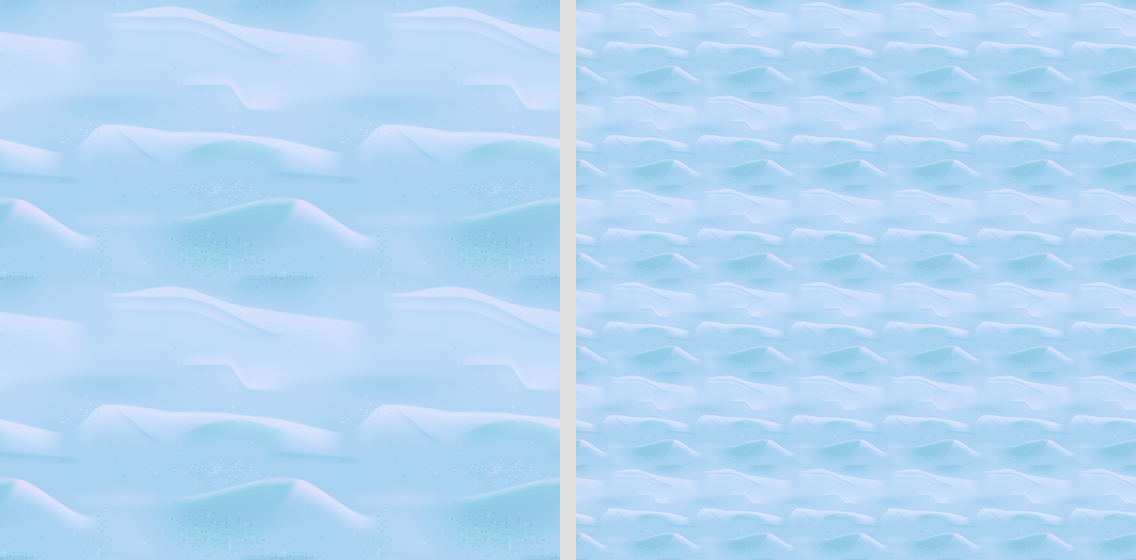
Left: one tile. Right: repeated 3 by 3.
This texture is drawn by a WebGL 1 fragment shader. Its source:

```glsl
precision highp float;
// Soft painted snow drifts in pale blue, two repeats across and two down.
// Each tile sums a tone from washes, one-sided slopes under crest curves and
// wrapping brush noise, then maps it through a colour ramp and adds specks.
uniform vec2 u_resolution;

const float REPEATS = 2.0;
const float CREST_EDGE = 0.005;
const float BRUSH = 0.75;
const float WARP = 0.016;
const float SPECK_GRID = 92.0;
const vec3 SHADOW = vec3(0.55, 0.75, 0.89);
const vec3 DEEP = vec3(0.62, 0.81, 0.93);
const vec3 MID = vec3(0.71, 0.84, 0.96);
const vec3 PALE = vec3(0.78, 0.87, 0.98);
const vec3 SNOW = vec3(0.87, 0.895, 0.985);
const vec3 TEAL_TINT = vec3(-0.015, 0.012, -0.012);
const vec3 PINK_TINT = vec3(0.055, -0.01, 0.0);

float hash(vec2 p) {
  return fract(sin(dot(p, vec2(127.1, 311.7))) * 43758.5);
}

// Value noise that wraps after a whole number of cells
float noise(vec2 p, vec2 period) {
  vec2 i = floor(p), f = fract(p);
  f = f * f * (3.0 - 2.0 * f);
  vec2 a = mod(i, period), b = mod(i + 1.0, period);
  return mix(mix(hash(a), hash(vec2(b.x, a.y)), f.x),
             mix(hash(vec2(a.x, b.y)), hash(b), f.x), f.y);
}

float fbm(vec2 q, vec2 cells) {
  float sum = 0.0, amp = 0.5;
  for (int i = 0; i < 4; i++) {
    sum += amp * noise(q * cells, cells);
    cells *= 2.0;
    amp *= 0.5;
  }
  return sum - 0.47;
}

// Soft elliptical wash, wrapped around the tile
float wash(vec2 q, vec2 centre, vec2 size) {
  vec2 d = (fract(q - centre + 0.5) - 0.5) / size;
  return exp(-dot(d, d));
}

// Sharp at the crest, fading with distance below it and at both ends
float slope(float below, float t, float len, float depth) {
  float d = fract(below + 0.5) - 0.5;
  float fade = min(0.12, 0.3 * len);
  float ends = smoothstep(0.0, fade, t) * (1.0 - smoothstep(len - fade, len, t));
  float fall = max(d, 0.0) / depth;
  return smoothstep(-CREST_EDGE, CREST_EDGE, d) * exp(-fall * fall) * ends;
}

// Irregular dots whose density follows a mask
float specks(vec2 q, float density, float seed) {
  vec2 p = q * SPECK_GRID;
  vec2 cell = mod(floor(p), SPECK_GRID) + seed;
  vec2 centre = 0.35 + 0.3 * vec2(hash(cell + 3.1), hash(cell + 7.7));
  float radius = mix(0.2, 0.5, hash(cell + 5.3));
  float dotShape = 1.0 - smoothstep(radius * 0.5, radius + 0.15, length(fract(p) - centre));
  return dotShape * step(hash(cell), density);
}

vec3 ramp(float tone) {
  vec3 c = mix(SHADOW, DEEP, clamp(tone + 1.0, 0.0, 1.0));
  c = mix(c, MID, clamp(tone, 0.0, 1.0));
  c = mix(c, PALE, clamp(tone - 1.0, 0.0, 1.0));
  return mix(c, SNOW, clamp(tone - 2.0, 0.0, 1.0));
}

void main() {
  // Tile space with y running downward
  vec2 tile = fract(gl_FragCoord.xy / u_resolution * REPEATS);
  tile.y = 1.0 - tile.y;
  vec2 q = tile + vec2(0.0, WARP * fbm(tile, vec2(5.0, 7.0)));
  float brush = fbm(q + vec2(0.0, 0.04 * sin(6.28318 * q.x)), vec2(3.0, 11.0));

  // Broad background washes
  float tone = 0.85 + 0.45 * cos(6.28318 * (q.y - 0.27)) + BRUSH * brush;
  tone -= 0.9 * wash(q, vec2(0.40, 0.37), vec2(0.25, 0.05));
  tone += 0.6 * wash(q, vec2(0.02, 0.32), vec2(0.22, 0.06));
  tone += 0.6 * wash(q, vec2(0.93, 0.34), vec2(0.11, 0.06));
  tone -= 0.5 * wash(q, vec2(0.80, 0.87), vec2(0.25, 0.10));
  tone += 0.7 * wash(q, vec2(0.42, 0.78), vec2(0.20, 0.03));
  tone += 0.5 * wash(q, vec2(0.45, 0.88), vec2(0.10, 0.12));

  // Distant blue hill, then the great drift with its two folds
  float t = fract(q.x - 0.79);
  tone -= 0.8 * slope(q.y - 1.03 + 0.05 * smoothstep(0.0, 0.1, t), t, 0.4, 0.09);
  t = fract(q.x - 0.34);
  float crest = 0.047 - 0.027 * smoothstep(0.08, 0.27, t)
    + 0.075 * smoothstep(0.27, 0.55, t) + 0.06 * smoothstep(0.5, 1.0, t);
  tone = mix(tone, 2.6 + BRUSH * brush, slope(q.y - crest, t, 1.0, 0.12));
  float fold = 0.06 + 0.13 * smoothstep(0.3, 0.68, t);
  tone -= 1.3 * slope(q.y - fold, t, 0.72, 0.025);
  fold = 0.105 + 0.09 * smoothstep(0.3, 0.6, t);
  tone -= 0.7 * slope(q.y - fold, t, 0.62, 0.03);

  // Broken ledge, lit above and shaded below
  t = fract(q.x - 0.6);
  fold = q.y - 0.305 - 0.085 * smoothstep(0.21, 0.29, t);
  tone += 0.9 * slope(-fold, t, 0.44, 0.035) - 0.6 * slope(fold, t, 0.42, 0.025);

  // Middle drift, its crease, and the hollows below
  t = fract(q.x - 0.25);
  crest = 0.53 - 0.085 * smoothstep(0.0, 0.13, t) + 0.025 * smoothstep(0.15, 0.4, t)
    + 0.02 * smoothstep(0.4, 0.75, t) + 0.06 * smoothstep(0.7, 1.0, t);
  float depth = 0.075 - 0.03 * smoothstep(0.25, 0.45, t) + 0.03 * smoothstep(0.65, 0.8, t);
  tone = mix(tone, 2.8 + BRUSH * brush, slope(q.y - crest, t, 1.0, depth));
  t = fract(q.x - 0.4);
  tone -= 0.9 * slope(q.y - 0.465 - 0.1 * smoothstep(0.0, 0.17, t), t, 0.19, 0.02);
  t = fract(q.x - 0.62);
  float hollow = slope(q.y - 0.56 + 0.058 * sin(7.0 * min(t, 0.449)), t, 0.45, 0.07);
  tone -= 1.1 * hollow;
  t = fract(q.x - 0.93);
  tone -= 0.9 * slope(q.y - 0.605 - 0.09 * t, t, 0.4, 0.025);

  // Lower drift: teal flank on the left, lit snow on the right
  t = fract(q.x - 0.58);
  crest = 0.78 - 0.07 * smoothstep(0.0, 0.42, t) + 0.135 * smoothstep(0.46, 0.76, t);
  float below = q.y - crest;
  float lit = smoothstep(0.47, 0.51, t + 0.7 * max(below, 0.0));
  float flank = slope(below, t, 0.72, 0.13) * (1.0 - lit);
  float rim = slope(below, t, 0.8, mix(0.018, 0.05, lit));
  tone = mix(tone - 0.7 * flank, 2.8, rim * mix(0.6, 0.95, lit));

  // Spray and grain
  float spray = wash(q, vec2(0.80, 0.68), vec2(0.13, 0.035))
    + wash(q, vec2(0.29, 0.48), vec2(0.08, 0.03));
  float grain = wash(q, vec2(0.77, 0.91), vec2(0.15, 0.06))
    + 0.7 * wash(q, vec2(0.05, 0.98), vec2(0.10, 0.015))
    + 0.4 * wash(q, vec2(0.36, 0.93), vec2(0.035, 0.07));
  tone += 0.9 * specks(tile, 0.45 * spray + 0.12 * grain, 0.0);
  tone -= 0.7 * specks(tile, 0.5 * grain + 0.15 * spray, 19.0);

  // Colour, with teal in the hollows and pink on the lower rim
  float teal = clamp(hollow + flank + 0.8 * grain, 0.0, 1.0);
  vec3 color = ramp(tone) + TEAL_TINT * teal;
  color += PINK_TINT * rim * wash(q, vec2(0.05, 0.73), vec2(0.18, 0.06));
  gl_FragColor = vec4(clamp(color, 0.0, 1.0), 1.0);
}
```
